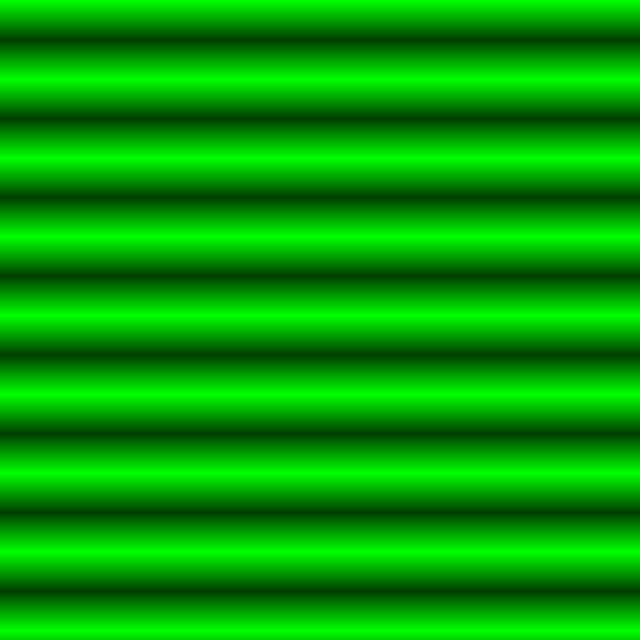
Give the GLSL for this pattern, as a Shadertoy shader.

```glsl
// Horizontal green bands that glow and fade down the canvas.
// A triangle wave of the height, measured from the top edge, blends
// linearly between a bright crest colour and a dark trough colour.

const float BAND_PERIOD  = 63.0 / 512.0;  // crest to crest, in canvas heights
const float FIRST_CREST  = 0.5 / 512.0;   // depth of the first crest below the top
const vec3  CREST_COLOR  = vec3(0.0, 1.0, 0.0);
const vec3  TROUGH_COLOR = vec3(0.0, 0.24, 0.0);

// 0 on a crest, 1 in a trough, linear in between
float triangleWave(float phase) {
    return 1.0 - abs(2.0 * fract(phase) - 1.0);
}

void mainImage(out vec4 fragColor, in vec2 fragCoord) {
    float depth = 1.0 - fragCoord.y / iResolution.y;
    float shade = triangleWave((depth - FIRST_CREST) / BAND_PERIOD);
    fragColor = vec4(mix(CREST_COLOR, TROUGH_COLOR, shade), 1.0);
}
```
